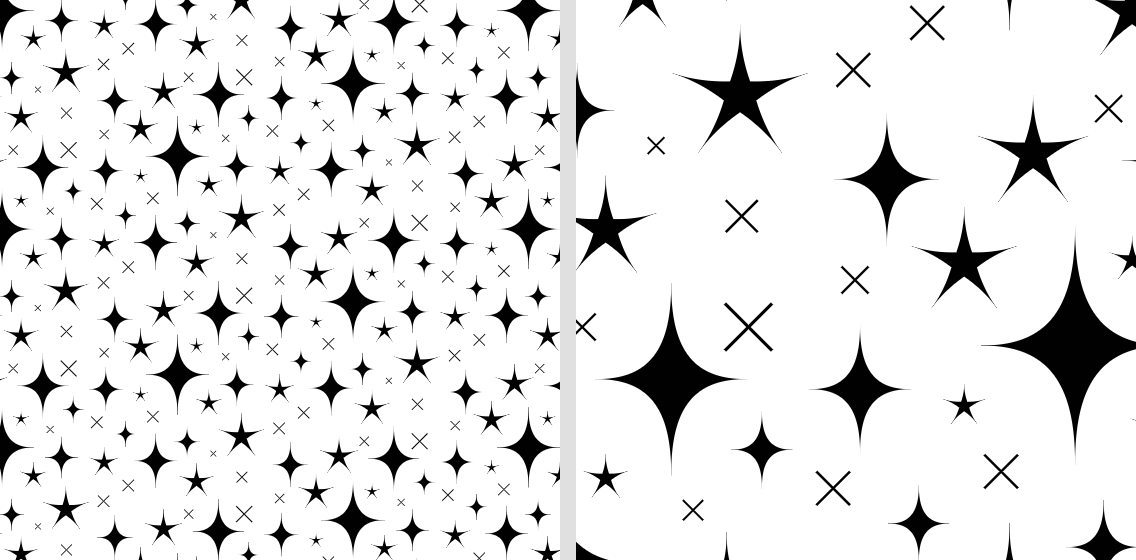
Left, the full canvas; right, a detail of the centre.
A WebGL 2 fragment shader for this pattern:

```glsl
#version 300 es
precision highp float;

uniform vec2 u_resolution;
out vec4 fragColor;

const float PI = 3.14159265;

// Motif parts in thousandths of the canvas: offset from the largest star, then size
const vec3 SPARKLES[9] = vec3[](
  vec3(0, 0, 56), vec3(73, 110, 45), vec3(-39, -154, 38),
  vec3(106, -18, 29), vec3(-112, 99, 31), vec3(-128, -26, 30),
  vec3(127, 68, 18), vec3(-93, -106, 18), vec3(17, -120, 22));
const vec3 STARS[8] = vec3[](
  vec3(114, -111, 42), vec3(-25, 114, 35), vec3(-66, 49, 33), vec3(34, -191, 32),
  vec3(-131, -157, 27), vec3(56, -51, 24), vec3(-66, -36, 13), vec3(34, 51, 14));
const vec3 CROSSES[10] = vec3[](
  vec3(119, 141, 14), vec3(115, -183, 9.5), vec3(-88, -198, 10), vec3(-132, -226, 10),
  vec3(-44, -75, 10), vec3(20, 141, 8), vec3(-131, 39, 8), vec3(86, 32, 6),
  vec3(64, -141, 5), vec3(-144, -85, 10));

// Offset to the nearest repeat; each column steps up by a third of a row
vec2 wrapToLattice(vec2 d) {
  d -= round(d.x / 313.4) * vec2(313.4, 130.0);
  d.y -= 390.0 * round(d.y / 390.0);
  return d;
}

// Tall four-pointed star with concave sides
float sparkle(vec2 d, float halfWidth) {
  vec2 q = abs(d);
  vec2 radii = halfWidth * vec2(1.0, 1.27);
  vec2 inner = max(1.0 - pow(q / radii, vec2(0.48)), 0.0);
  vec2 gap = q - radii * pow(inner.yx, vec2(1.0 / 0.48));
  float side = gap.x * abs(gap.y) / max(length(gap), 1e-4);
  vec2 pastTip = q - radii;
  return max(side, max(pastTip.x, pastTip.y));
}

// Five-pointed star with needle arms
float needleStar(vec2 d, float radius) {
  float sector = PI / 5.0;
  float angle = mod(atan(d.x, d.y + 1e-5) + sector, 2.0 * sector) - sector;
  vec2 arm = length(d) / radius * vec2(cos(angle), abs(sin(angle)));
  float taper = max(1.0 - arm.x, 0.0);
  return radius * max(arm.y - 0.22 * taper * taper, arm.x - 1.0);
}

// Thin diagonal cross
float diagonalCross(vec2 d, float halfSize) {
  vec2 q = abs(d);
  float across = abs(q.x - q.y) * 0.7071;
  float along = (q.x + q.y) * 0.7071;
  return max(across - 0.35 - 0.04 * halfSize, along - 1.4142 * halfSize);
}

void main() {
  vec2 p = 1000.0 * gl_FragCoord.xy / u_resolution.y - vec2(317.0, 721.0);
  float pixel = 1000.0 / u_resolution.y;

  float dist = 1000.0;
  for (int i = 0; i < 9; i++)
    dist = min(dist, sparkle(wrapToLattice(p - SPARKLES[i].xy), SPARKLES[i].z));
  for (int i = 0; i < 8; i++)
    dist = min(dist, needleStar(wrapToLattice(p - STARS[i].xy), STARS[i].z));
  for (int i = 0; i < 10; i++)
    dist = min(dist, diagonalCross(wrapToLattice(p - CROSSES[i].xy), CROSSES[i].z));

  // Black shapes on white with a one-pixel soft edge
  float ink = clamp(0.5 - dist / pixel, 0.0, 1.0);
  fragColor = vec4(mix(vec3(1.0), vec3(0.005), ink), 1.0);
}
```
